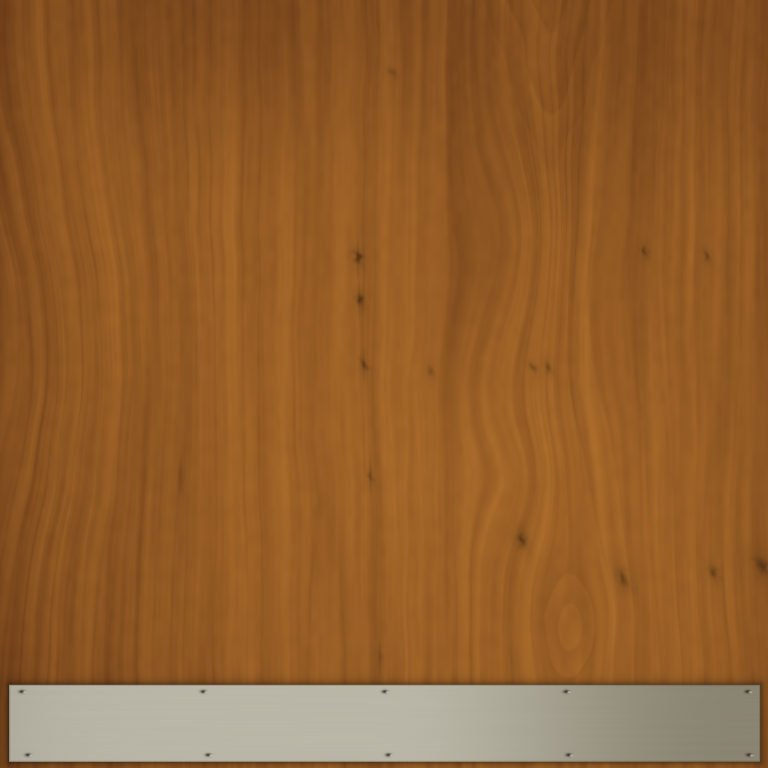
Write a WebGL 1 fragment shader that draws this texture.

```glsl
precision highp float;
uniform vec2 u_resolution;

#define RING_FREQ 25.0
#define RING_DEPTH 0.16
#define STREAK_DEPTH 0.20
#define VEIN_DEPTH 0.15
#define FIBRE_DEPTH 0.13
#define KNOT_DEPTH 0.30
#define WOOD_DARK vec3(0.44, 0.25, 0.10)
#define WOOD_LIGHT vec3(0.68, 0.43, 0.17)
#define STEEL_LIGHT vec3(0.73, 0.715, 0.655)
#define STEEL_DARK vec3(0.54, 0.52, 0.445)
#define PLATE_MIN vec2(0.0118, 0.0080)
#define PLATE_MAX vec2(0.9900, 0.1085)

float hash(vec2 p) {
  return fract(sin(dot(p, vec2(127.1, 311.7))) * 43758.5453);
}

float noise(vec2 p) {
  vec2 i = floor(p), f = fract(p);
  f = f * f * (3.0 - 2.0 * f);
  return mix(mix(hash(i), hash(i + vec2(1, 0)), f.x),
             mix(hash(i + vec2(0, 1)), hash(i + vec2(1, 1)), f.x), f.y);
}

// Elliptical gaussian falloff around a centre
float bump(vec2 p, vec2 centre, vec2 size) {
  vec2 d = (p - centre) / size;
  return exp(-dot(d, d));
}

// Dark speck with a faint tail along the grain
float knot(vec2 p, vec2 centre, float size) {
  vec2 d = p - centre;
  d.x += 0.3 * d.y + 0.006 * (noise(p * 150.0) - 0.5);
  return bump(d, vec2(0.0), size * vec2(0.7, 1.1))
       + 0.35 * bump(d, vec2(0.0), size * vec2(1.8, 3.0));
}

// Horizontal coordinate that follows the bent grain
float grainCoord(vec2 p) {
  float g = p.x + 0.016 * (noise(p * vec2(6.0, 3.5)) - 0.5)
          + 0.006 * (noise(p * vec2(15.0, 14.0)) - 0.5);
  g -= 0.075 * bump(p, vec2(0.0, 0.53), vec2(0.17, 0.26));
  g -= 0.058 * bump(p, vec2(0.68, 0.67), vec2(0.075, 0.15));
  g -= 0.038 * bump(p, vec2(0.67, 0.38), vec2(0.060, 0.08));
  g += 0.036 * bump(p, vec2(0.75, 0.64), vec2(0.060, 0.20));
  g -= 0.75 * (p.x - 0.742) * bump(p, vec2(0.742, 0.186), vec2(0.06, 0.11));
  return g;
}

// Growth line: slow brightening, then a sharp dark edge
float ring(float t) {
  float f = fract(t);
  return f * (1.0 - smoothstep(0.86, 1.0, f)) - 0.42;
}

// Thin line where the noise crosses its middle value
float vein(vec2 p) {
  return pow(1.0 - abs(2.0 * noise(p) - 1.0), 5.0);
}

float knots(vec2 p) {
  float k = 0.0;
  // Specks falling along the central seam
  for (int i = 0; i < 5; i++) {
    float n = float(i);
    vec2 c = vec2(0.466 + 0.0018 * n * n, 0.665 - 0.05 * n - 0.005 * n * n * n);
    k += (1.2 - 0.24 * n) * knot(p, c, 0.005);
    k += 0.35 * bump(p, c, vec2(0.0016, 0.025));
  }
  // Two rows and a hooked pair on the right
  for (int i = 0; i < 2; i++) {
    float n = float(i);
    k += 0.7 * knot(p, vec2(0.839 + 0.082 * n, 0.673 - 0.006 * n), 0.005);
    k += 0.8 * knot(p, vec2(0.811 + 0.117 * n, 0.247 + 0.007 * n), 0.008 - 0.002 * n);
    k += 0.6 * knot(p, vec2(0.693 + 0.020 * n, 0.522), 0.005);
  }
  k += 0.9 * knot(p, vec2(0.991, 0.263), 0.009);
  k += 0.9 * knot(p, vec2(0.680, 0.297), 0.007);
  k += 0.5 * knot(p, vec2(0.560, 0.517), 0.005);
  k += 0.4 * knot(p, vec2(0.510, 0.906), 0.005);
  k += 0.4 * bump(p, vec2(0.235, 0.380), vec2(0.003, 0.020));
  return k;
}

vec3 wood(vec2 p) {
  float g = grainCoord(p);
  float figured = 0.3 + 0.7 * (1.0 - smoothstep(0.14, 0.24, p.x) + smoothstep(0.46, 0.54, p.x));
  float tone = 0.52;

  // Growth lines, streaks, thin veins and fine fibres
  tone += RING_DEPTH * figured * ring(g * RING_FREQ + 1.6 * noise(vec2(g * 13.0, p.y * 1.2)));
  tone += STREAK_DEPTH * (noise(vec2(g * 38.0, p.y * 1.6)) - 0.5);
  tone += STREAK_DEPTH * (noise(vec2(g * 110.0, p.y * 3.0 + 7.0)) - 0.5);
  tone -= VEIN_DEPTH * (vein(vec2(g * 48.0, p.y * 1.3 + 3.0)) - 0.2);
  tone += FIBRE_DEPTH * (noise(vec2(g * 250.0, p.y * 9.0)) - 0.5);
  tone += 0.09 * (noise(p * vec2(110.0, 60.0)) - 0.5) + 0.12 * (noise(p * 5.0) - 0.5);

  // Pale bands along the waist of the right board
  tone += 0.17 * bump(vec2(g, 0.0), vec2(0.624, 0.0), vec2(0.006, 1.0));
  tone += 0.15 * bump(vec2(g, 0.0), vec2(0.785, 0.0), vec2(0.007, 1.0));

  // Nested arches at the top, closed rings below
  float arch = sqrt(pow(p.x - 0.718, 2.0) + 0.0003) - 0.30 * (p.y - 0.72);
  arch += 0.012 * (noise(p * 22.0) - 0.5);
  tone += 0.16 * ring(-arch * 38.0) * smoothstep(0.025, -0.02, arch);
  tone -= 0.10 * bump(p, vec2(0.715, 0.80), vec2(0.045, 0.08));
  float oval = length((p - vec2(0.742, 0.186)) / vec2(0.5, 1.0));
  oval += 0.010 * (noise(p * 30.0) - 0.5);
  tone += 0.15 * ring(oval * 30.0) * (1.0 - smoothstep(0.065, 0.09, oval));

  // Board seam and broad light
  tone -= 0.10 * bump(p, vec2(0.474, 0.4), vec2(0.0016, 0.35));
  tone += 0.23 * bump(p, vec2(0.66, 0.36), vec2(0.42, 0.40));
  tone -= 0.26 * smoothstep(0.70, 1.02, p.y);
  tone -= 0.20 * bump(p, vec2(0.0, 0.1), vec2(0.2, 0.22));
  tone -= 0.22 * (exp(-p.x * 45.0) + exp((p.x - 1.0) * 45.0));

  vec3 col = mix(WOOD_DARK, WOOD_LIGHT, tone);
  return col * (1.0 - KNOT_DEPTH * min(knots(p), 1.4));
}

// One evenly spaced row of five screws: x darkens, y lightens
vec2 screws(vec2 p, vec2 first, float pitch) {
  float n = clamp(floor((p.x - first.x) / pitch + 0.5), 0.0, 4.0);
  vec2 c = first + vec2(n * pitch, 0.0);
  return vec2(bump(p, c, vec2(0.0038, 0.0022)),
              bump(p, c + vec2(0.0035, -0.0008), vec2(0.0022, 0.0014)));
}

vec3 steel(vec2 p) {
  vec3 col = mix(STEEL_LIGHT, STEEL_DARK, smoothstep(0.50, 0.96, p.x));
  col *= 1.0 - 0.07 * exp(-p.x * 14.0);
  col += 0.008 * (noise(p * vec2(9.0, 420.0)) - 0.5);
  vec2 s = screws(p, vec2(0.0285, 0.0995), 0.2363) + screws(p, vec2(0.0365, 0.0170), 0.2347);
  col = mix(col, vec3(0.14, 0.13, 0.11), 0.85 * min(s.x, 1.0));
  return mix(col, vec3(0.85, 0.84, 0.78), 0.7 * min(s.y, 1.0));
}

void main() {
  vec2 p = gl_FragCoord.xy / u_resolution;
  float px = 1.0 / min(u_resolution.x, u_resolution.y);
  vec2 q = abs(p - 0.5 * (PLATE_MIN + PLATE_MAX)) - 0.5 * (PLATE_MAX - PLATE_MIN);
  float d = length(max(q, 0.0)) + min(max(q.x, q.y), 0.0);

  // Contact shadow, plate and its bevel
  vec3 col = wood(p) * (1.0 - 0.40 * exp(-max(d, 0.0) * 220.0));
  vec3 metal = steel(p) * (1.0 - 0.22 * smoothstep(-0.0025, 0.0, d));
  col = mix(col, metal, 1.0 - smoothstep(-0.5 * px, 0.5 * px, d));
  gl_FragColor = vec4(col, 1.0);
}
```
